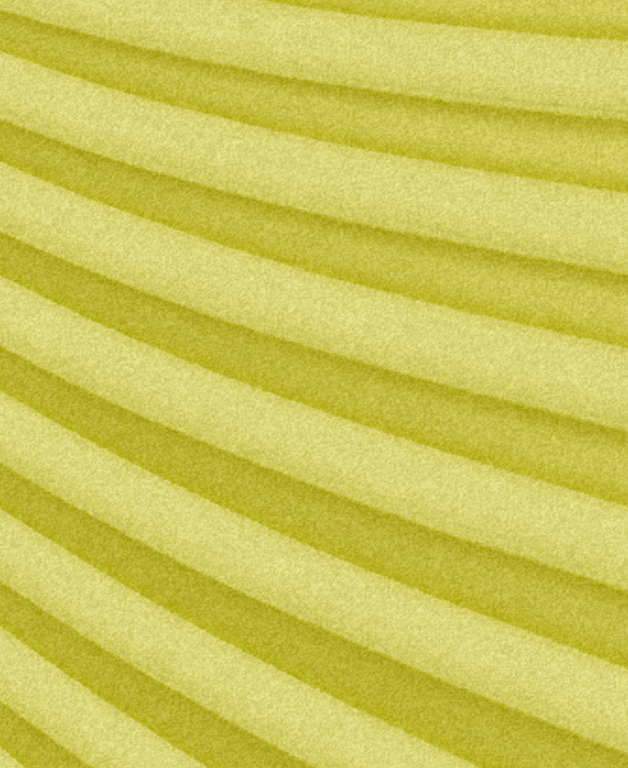
Give the GLSL for this texture, as a Shadertoy shader.

```glsl
// Fanned pleats of yellow-green crepe fabric, sweeping down to the right.
// A quadratic in the fold index gives each fold's height; it is inverted to get
// a phase per pleat, which is shaded as a lit face and a shadowed face.

float hash(vec2 p) {
    vec3 q = fract(vec3(p.xyx) * 0.1031);
    q += dot(q, q.yzx + 33.33);
    return fract((q.x + q.y) * q.z);
}

float noise(vec2 p) {
    vec2 i = floor(p), f = fract(p);
    f = f * f * (3.0 - 2.0 * f);
    return mix(mix(hash(i), hash(i + vec2(1, 0)), f.x),
               mix(hash(i + vec2(0, 1)), hash(i + vec2(1, 1)), f.x), f.y);
}

// Continuous pleat index: whole numbers lie where a lit face ends in shadow.
float pleatIndex(float x, float down) {
    float sag = 0.087 * x * (1.0 - x) * (1.3 - 0.6 * x);
    float start = mix(0.013, 0.159, x) + sag;
    float pitch = mix(0.143, 0.198, x);
    float spread = mix(0.0012, 0.0021, x);
    float d = down - start;
    return 2.0 * d / (pitch + sqrt(pitch * pitch + 4.0 * spread * d));
}

void mainImage(out vec4 fragColor, in vec2 fragCoord) {
    vec2 uv = fragCoord / iResolution.xy;
    float down = 1.0 - uv.y;
    vec2 cloth = vec2(uv.x * 0.816, down);

    // Pleat phase, with slightly fuzzy folds
    float n = pleatIndex(uv.x, down);
    float soft = max(0.014, fwidth(n));
    n += 0.012 * (noise(cloth * 300.0) - 0.5) + 0.014 * (noise(cloth * 7.0) - 0.5);
    float p = fract(n);
    float fold = 0.37 + 0.15 * uv.x - 0.055 * uv.x * uv.x;
    float lit = smoothstep(fold - soft, fold + soft, p)
              * (1.0 - smoothstep(1.0 - 2.0 * soft, 1.0, p));

    // Shadowed face: deep under the overhang, saturated at the outer fold
    float s = clamp(p / fold, 0.0, 1.0);
    float lift = smoothstep(-0.5, 0.8, uv.x - down);
    vec3 middle = mix(vec3(0.725, 0.695, 0.19), vec3(0.82, 0.79, 0.35), lift);
    vec3 shade = mix(vec3(0.695, 0.66, 0.14), middle, smoothstep(0.0, 0.4, s));
    shade = mix(shade, vec3(0.725, 0.7, 0.125), 0.85 * smoothstep(0.6, 1.0, s));

    // Lit face: brightest past the fold, dimming toward the next overhang
    float l = clamp((p - fold) / (1.0 - fold), 0.0, 1.0);
    vec3 light = mix(vec3(0.83, 0.81, 0.4), vec3(0.86, 0.84, 0.48), smoothstep(0.0, 0.2, l));
    light = mix(light, vec3(0.81, 0.785, 0.36), smoothstep(0.5, 1.0, l));

    // Faint pressed crease beside the upper right folds
    float crease = 1.0 - smoothstep(0.0, 0.04, abs(l - 0.88));
    light -= 0.035 * crease * smoothstep(0.1, 0.8, uv.x - down);
    vec3 color = mix(shade, light, lit);

    // Crepe grain: fine slanted threads crossed with sharper pebbling
    vec2 slant = mat2(0.8, 0.6, -0.6, 0.8) * cloth;
    float grain = 0.5 * noise(slant * vec2(290.0, 430.0))
                + 0.5 * noise(cloth * 410.0 + 17.0) - 0.5;
    float mottle = noise(cloth * 60.0 + 5.0) - 0.5;
    color += grain * vec3(0.15, 0.15, 0.23) + mottle * vec3(0.01, 0.01, 0.018);

    fragColor = vec4(clamp(color, 0.0, 1.0), 1.0);
}
```
